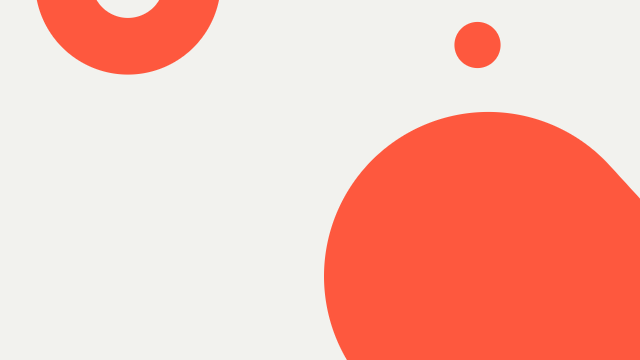
Give the GLSL for this background, as a Shadertoy shader.

```glsl
// Flat coral shapes on warm off-white: a cropped ring, a dot and a large slanted capsule.

#define PAPER vec3(0.949, 0.949, 0.933)
#define CORAL vec3(0.996, 0.345, 0.243)
#define RING_CENTER vec2(0.3553, 1.0509)
#define RING_RADIUS 0.1794
#define RING_HALF_WIDTH 0.0787
#define DOT_CENTER vec2(1.3264, 0.875)
#define DOT_RADIUS 0.0641
#define CAPSULE_START vec2(1.3565, 0.2326)
#define CAPSULE_AXIS vec2(0.675, -0.738)
#define CAPSULE_RADIUS 0.4565

float circleDistance(vec2 p, vec2 center, float radius) {
    return length(p - center) - radius;
}

float ringDistance(vec2 p, vec2 center, float radius, float halfWidth) {
    return abs(circleDistance(p, center, radius)) - halfWidth;
}

float capsuleDistance(vec2 p, vec2 start, vec2 axis, float radius) {
    vec2 offset = p - start;
    float along = clamp(dot(offset, axis) / dot(axis, axis), 0.0, 1.0);
    return length(offset - axis * along) - radius;
}

void mainImage(out vec4 fragColor, in vec2 fragCoord) {
    // Canvas height is one unit
    vec2 p = fragCoord / iResolution.y;
    float pixel = 1.0 / iResolution.y;

    // Union of all shapes
    float shape = ringDistance(p, RING_CENTER, RING_RADIUS, RING_HALF_WIDTH);
    shape = min(shape, circleDistance(p, DOT_CENTER, DOT_RADIUS));
    shape = min(shape, capsuleDistance(p, CAPSULE_START, CAPSULE_AXIS, CAPSULE_RADIUS));

    // One-pixel soft edge
    float coverage = clamp(0.5 - shape / pixel, 0.0, 1.0);
    fragColor = vec4(mix(PAPER, CORAL, coverage), 1.0);
}
```
